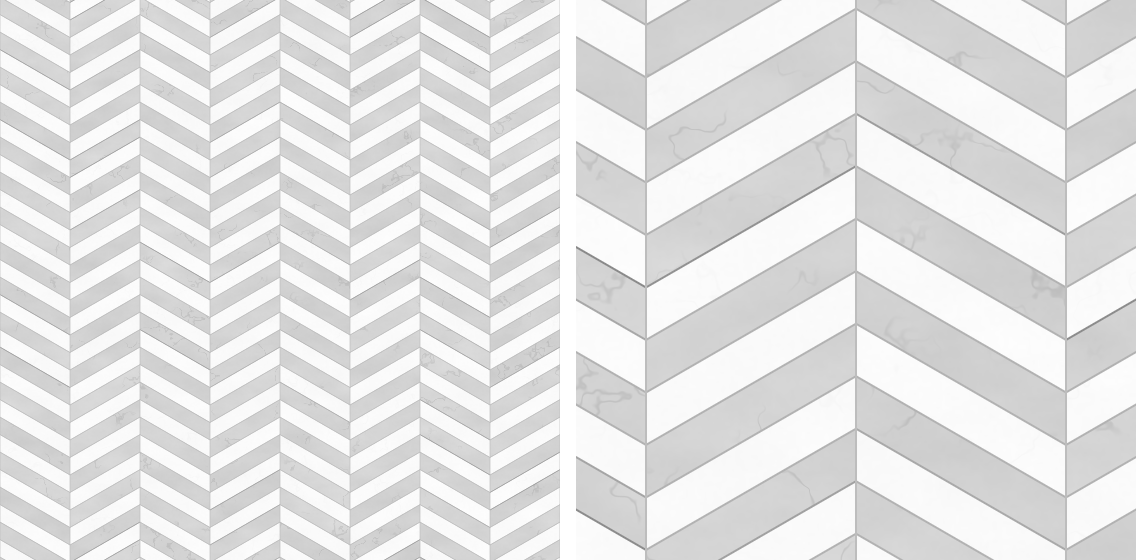
Left, the full canvas; right, a detail of the centre.
Give the GLSL for this pattern, as a WebGL 1 fragment shader.

```glsl
precision highp float;
// Marble chevron floor: eight columns of slanted strips, white and grey in turn,
// mirrored from column to column so that grey meets white at every joint.
// Each strip has its own tone, clouds and sparse veins; hairline grout divides them.

uniform vec2 u_resolution;

const float COLUMNS = 8.0;
const float PAIRS = 16.0;        // white and grey pairs down each column
const float SLOPE = 0.57735;     // strips lie at 30 degrees
const float SLANT_COS = 0.866;
const float START = 0.071;       // phase of the first grey strip, in pairs
const float GROUT_HALF = 0.0006;

float hash(vec2 p) {
  return fract(sin(dot(p, vec2(127.1, 311.7))) * 43758.5453);
}

float noise(vec2 p) {
  vec2 i = floor(p);
  vec2 f = fract(p);
  f = f * f * (3.0 - 2.0 * f);
  return mix(mix(hash(i), hash(i + vec2(1.0, 0.0)), f.x),
             mix(hash(i + vec2(0.0, 1.0)), hash(i + vec2(1.0, 1.0)), f.x), f.y);
}

float fbm(vec2 p) {
  float sum = 0.0;
  float amplitude = 0.533;
  for (int i = 0; i < 4; i++) {
    sum += amplitude * noise(p);
    p = p * 2.03 + 17.3;
    amplitude *= 0.5;
  }
  return sum;
}

// Share of a pixel covered by a line of the given half width.
float lineCoverage(float dist, float halfWidth, float pixel) {
  float high = min(dist + 0.5 * pixel, halfWidth);
  float low = max(dist - 0.5 * pixel, -halfWidth);
  return clamp((high - low) / pixel, 0.0, 1.0);
}

// Thin broken veins where a noise field crosses its middle value.
float veins(vec2 p) {
  float ridge = abs(fbm(p * 4.0) - 0.5);
  float patches = smoothstep(0.55, 0.8, noise(p * 3.5 + 41.0));
  return (1.0 - smoothstep(0.0, 0.03, ridge)) * patches;
}

// Strip tone; grey stone shows stronger variation than white stone.
float marble(vec2 p, vec2 id, float grey) {
  vec2 q = p + 40.0 * vec2(hash(id), hash(id + 53.0));
  float tone = hash(id + 19.0) - 0.5;
  float clouds = fbm(q * vec2(2.5, 4.0)) - 0.5;
  float grain = noise(q * 45.0) - 0.5;
  float white = 0.982 + 0.006 * tone + 0.022 * clouds;
  float dark = 0.829 + 0.022 * tone + 0.065 * clouds;
  return mix(white, dark, grey) + 0.006 * grain
       - mix(0.012, 0.065, grey) * veins(q);
}

void main() {
  vec2 uv = gl_FragCoord.xy / u_resolution;
  float pixel = 1.0 / min(u_resolution.x, u_resolution.y);

  // Mirrored columns, each sheared along its strips.
  float column = floor(uv.x * COLUMNS);
  float localX = fract(uv.x * COLUMNS);
  float odd = mod(column, 2.0);
  float reach = mix(1.0 - localX, localX, odd);
  float rise = SLOPE * PAIRS / COLUMNS;
  float pair = PAIRS * (1.0 - uv.y) - START - 0.5 * odd + rise * reach;
  float row = floor(pair * 2.0);
  vec2 id = vec2(column, mod(row, 2.0 * PAIRS));

  // Strip and joint distances in canvas units.
  float toCanvas = SLANT_COS / PAIRS;
  float greyDist = (0.25 - abs(fract(pair + 0.25) - 0.5)) * toCanvas;
  float seamDist = abs(greyDist);
  float jointDist = min(localX, 1.0 - localX) / COLUMNS;

  // Neighbouring columns swap colours, so blend to the opposite at joints.
  float grey = clamp(greyDist / pixel + 0.5, 0.0, 1.0);
  grey = mix(1.0 - grey, grey, min(0.5 + jointDist / pixel, 1.0));

  // Stone in strip coordinates, measured in column widths.
  float stripHeight = 0.5 * COLUMNS / PAIRS;
  vec2 local = vec2(localX, stripHeight * fract(pair * 2.0) - SLOPE * reach);
  float shade = marble(local, id, grey);

  // Grout: a few seams are darker than the rest.
  vec2 seamId = vec2(column, mod(floor(pair * 2.0 + 0.5), 2.0 * PAIRS));
  float seamTone = 0.70 - 0.16 * smoothstep(0.8, 1.0, hash(seamId + 7.0));
  shade = mix(shade, seamTone, lineCoverage(seamDist, GROUT_HALF, pixel));
  shade = mix(shade, 0.74, lineCoverage(jointDist, GROUT_HALF, pixel));

  gl_FragColor = vec4(vec3(shade), 1.0);
}
```
